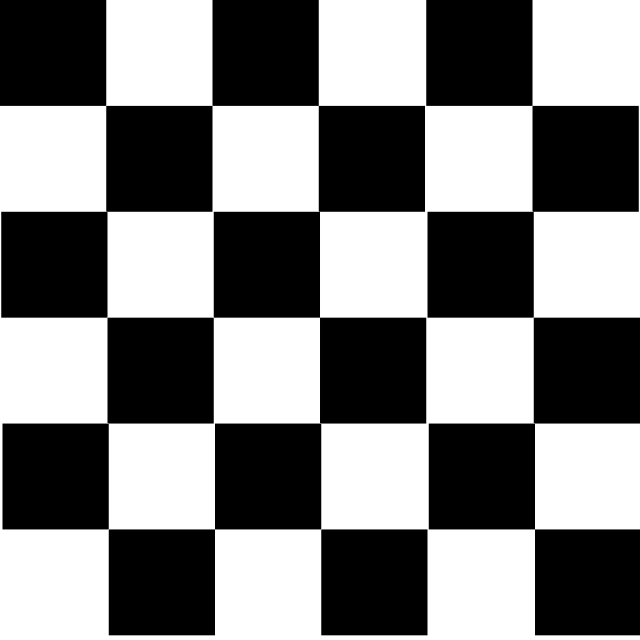
Write a Shadertoy shader that draws this pattern.

```glsl
#define COUNT 6
#define TILE vec2(0.16602, 0.16545)
#define PAIR_DRIFT 0.00195
#define SEAM_GAP 0.00195
#define SEAM_COLUMN 4
#define DARK vec3(0.0)
#define LIGHT vec3(1.0)

// Antialiased coverage of a box given by its lower and upper corners
float boxCoverage(vec2 p, vec2 lower, vec2 upper, vec2 pixel) {
    vec2 inside = min(p - lower, upper - p);
    vec2 cover = clamp(inside / pixel + 0.5, 0.0, 1.0);
    return cover.x * cover.y;
}

void mainImage(out vec4 fragColor, in vec2 fragCoord) {
    vec2 pixel = 1.0 / iResolution.xy;
    vec2 p = fragCoord * pixel;
    p.y = 1.0 - p.y; // rows run down from the top edge

    float ink = 0.0;
    for (int row = 0; row < COUNT; row++) {
        // Each pair of rows slips slightly to the right
        float drift = PAIR_DRIFT * float(row / 2);

        // Dark tiles fill alternate columns
        for (int column = row % 2; column < COUNT; column += 2) {
            vec2 corner = vec2(column, row) * TILE;
            corner.x += drift + (column >= SEAM_COLUMN ? SEAM_GAP : 0.0);
            ink = max(ink, boxCoverage(p, corner, corner + TILE, pixel));
        }
    }

    fragColor = vec4(mix(LIGHT, DARK, ink), 1.0);
}
```
